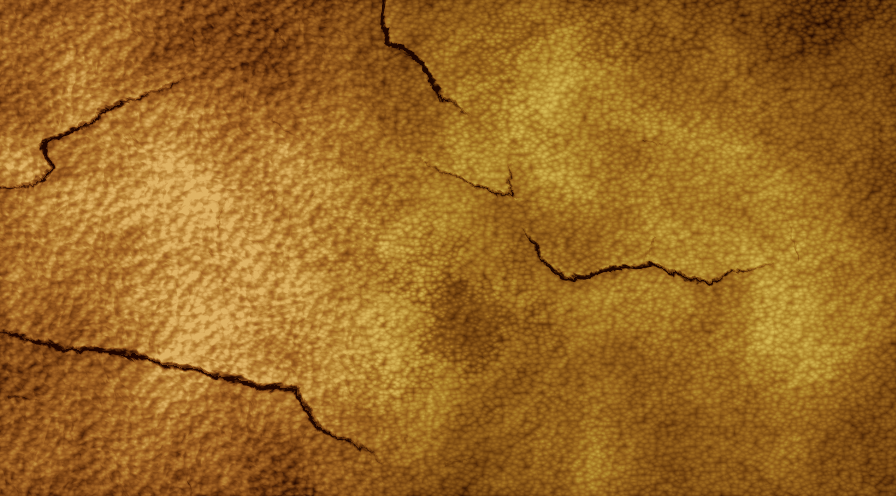
This texture is drawn by a Shadertoy shader. Its source:

```glsl
// Aged ochre plaster wall with stained patches, gritty relief and ragged cracks.

// Colour ramp, from deep shadow to pale plaster
const vec3 RAMP[6] = vec3[6](
    vec3(0.25, 0.11, 0.02), vec3(0.41, 0.22, 0.05), vec3(0.52, 0.31, 0.09),
    vec3(0.62, 0.40, 0.13), vec3(0.70, 0.52, 0.19), vec3(0.80, 0.65, 0.31));
const vec3 WARM_TINT  = vec3(1.03, 0.98, 1.06);
const vec3 OLIVE_TINT = vec3(0.98, 1.01, 0.87);

// Tone values are in steps of the ramp
const float BASE_TONE   = 3.3;
const float CLOUD_GAIN  = 1.7;
const float STAIN_DEPTH = 1.3;
const float BUMP_GAIN   = 2.6;
const float GRIT_GAIN   = 1.7;
const float VIGNETTE    = 2.0;
const float CRACK_DEPTH = 4.2;
const float LIP_LIGHT   = 0.8;
const float LIP_SHADE   = 1.3;
const float BUMP_SCALE  = 48.0;
const float GRIT_SCALE  = 105.0;
const float SOFT_EDGE   = 0.004;
const int   HAIRLINES   = 10;

// Crack paths, in canvas heights; the left side of the path is the lit lip
const vec2 LOW_CRACK[6] = vec2[6](vec2(-0.12, 0.34), vec2(0.14, 0.304),
    vec2(0.34, 0.266), vec2(0.59, 0.21), vec2(0.65, 0.136), vec2(0.77, 0.065));
const vec2 RIGHT_CRACK[6] = vec2[6](vec2(1.06, 0.545), vec2(1.09, 0.48),
    vec2(1.145, 0.442), vec2(1.31, 0.467), vec2(1.43, 0.432), vec2(1.56, 0.468));
const vec2 LEFT_CRACK[6] = vec2[6](vec2(-0.04, 0.63), vec2(0.065, 0.626),
    vec2(0.105, 0.66), vec2(0.089, 0.715), vec2(0.234, 0.785), vec2(0.38, 0.84));
const vec2 TOP_CRACK[6] = vec2[6](vec2(0.76, 1.06), vec2(0.771, 0.99),
    vec2(0.783, 0.918), vec2(0.853, 0.864), vec2(0.89, 0.81), vec2(0.94, 0.76));
const vec2 FORK_CRACK[6] = vec2[6](vec2(0.83, 0.68), vec2(0.923, 0.645),
    vec2(0.98, 0.62), vec2(1.028, 0.603), vec2(1.03, 0.63), vec2(1.027, 0.67));

vec2 hash2(vec2 p) {
    vec3 q = fract(p.xyx * vec3(0.1031, 0.1030, 0.0973));
    q += dot(q, q.yzx + 33.33);
    return fract((q.xx + q.yz) * q.zy);
}

// Cellular noise: distance to the nearest scattered point
float cells(vec2 p) {
    vec2 home = floor(p);
    float nearest = 4.0;
    for (int y = -1; y <= 1; y++)
        for (int x = -1; x <= 1; x++) {
            vec2 cell = home + vec2(x, y);
            vec2 d = cell + hash2(cell) - p;
            nearest = min(nearest, dot(d, d));
        }
    return sqrt(nearest);
}

// Layered, turned and warped sines
float clouds(vec2 p) {
    const mat2 TURN = mat2(0.8, 0.6, -0.6, 0.8);
    float sum = 0.0, amp = 0.5;
    for (int i = 0; i < 6; i++) {
        p += 0.35 * sin(1.3 * p.yx + 1.7 * float(i));
        sum += amp * sin(p.x) * cos(p.y);
        p = TURN * p * 1.83 + 2.4;
        amp *= 0.68;
    }
    return sum;
}

float glow(vec2 p, vec2 centre, vec2 radius) {
    vec2 d = (p - centre) / radius;
    return exp(-dot(d, d));
}

// Distance to a segment, and the position along it
vec2 segment(vec2 p, vec2 a, vec2 b) {
    vec2 ab = b - a;
    float t = clamp(dot(p - a, ab) / dot(ab, ab), 0.0, 1.0);
    return vec2(length(p - a - ab * t), t);
}

// Tone change of a tapered crack with one lit and one shaded lip
float crack(vec2 p, vec2 path[6], float width) {
    float dist = 10.0, along = 0.0, side = 1.0;
    for (int i = 0; i < 5; i++) {
        vec2 a = path[i], b = path[i + 1], s = segment(p, a, b);
        if (s.x < dist) {
            dist = s.x;
            along = (float(i) + s.y) / 5.0;
            side = (b.x - a.x) * (p.y - a.y) - (b.y - a.y) * (p.x - a.x);
        }
    }
    float body = sqrt(max(sin(3.1416 * along), 0.0)) * min(1.0, width / 0.003);
    float core = 1.0 - smoothstep(0.4 * width * body, width * body + SOFT_EDGE, dist);
    float lip = side > 0.0 ? LIP_LIGHT * exp(-dist / 0.016) : -LIP_SHADE * exp(-dist / 0.014);
    return body * (lip - CRACK_DEPTH * core);
}

void mainImage(out vec4 fragColor, in vec2 fragCoord) {
    vec2 p = fragCoord / iResolution.y;
    vec2 uv = fragCoord / iResolution.xy;
    float smoothSide = smoothstep(0.45, 1.0, p.x);

    // Broad light and darkened borders
    float tone = BASE_TONE + 1.8 * glow(p, vec2(0.28, 0.48), vec2(0.34, 0.27))
        + 1.1 * glow(p, vec2(1.42, 0.55), vec2(0.36, 0.2))
        + 1.3 * glow(p, vec2(0.03, 0.67), vec2(0.06, 0.05));
    vec2 border = 4.0 * uv * (1.0 - uv);
    tone -= VIGNETTE * (1.0 - pow(max(border.x * border.y, 0.0), 0.35));

    // Gritty relief, coarser on the left
    vec2 bumpPos = p * BUMP_SCALE + 0.8 * clouds(p * 20.0);
    float bump = cells(bumpPos) - cells(bumpPos + vec2(-0.25, 0.3));
    float grit = cells(p * GRIT_SCALE * vec2(0.8, 1.15)) - 0.5;
    tone += BUMP_GAIN * mix(1.0, 0.4, smoothSide) * bump - GRIT_GAIN * grit;

    // Clouded wash and mottled stains
    tone += CLOUD_GAIN * clouds(p * 6.0 + 1.0);
    float stainArea = glow(p, vec2(0.87, 0.36), vec2(0.24, 0.2))
        + 0.6 * glow(p, vec2(1.12, 0.9), vec2(0.25, 0.15)) + 0.2 * smoothSide;
    float stain = smoothstep(-0.25, 0.5, clouds(p * 13.0 + 5.0) + 0.6 * grit);
    tone -= STAIN_DEPTH * stainArea * stain;

    // Ragged cracks
    vec2 ragged = p + 0.012 * vec2(clouds(p * 28.0), clouds(p * 28.0 + 7.0));
    tone += crack(ragged, LOW_CRACK, 0.006) + crack(ragged, RIGHT_CRACK, 0.0035)
        + crack(ragged, LEFT_CRACK, 0.004) + crack(ragged, TOP_CRACK, 0.003)
        + crack(ragged, FORK_CRACK, 0.0022);

    // Scattered hairlines
    for (int i = 0; i < HAIRLINES; i++) {
        vec2 seed = hash2(vec2(i, 3 * i + 11));
        vec2 bend = hash2(vec2(5 * i + 2, i + 40)) - 0.5;
        vec2 start = seed * vec2(iResolution.x / iResolution.y, 1.0);
        vec2 s = segment(ragged, start, start + 0.22 * bend);
        tone -= 1.3 * (1.0 - smoothstep(0.0, SOFT_EDGE, s.x)) * (1.0 - s.y);
    }

    // Tone to colour
    tone = clamp(tone, -0.8, 5.5);
    int step0 = int(clamp(floor(tone), 0.0, 4.0));
    vec3 color = mix(RAMP[step0], RAMP[step0 + 1], tone - float(step0));
    color *= mix(WARM_TINT, OLIVE_TINT, smoothSide);
    fragColor = vec4(clamp(color, 0.0, 1.0), 1.0);
}
```
